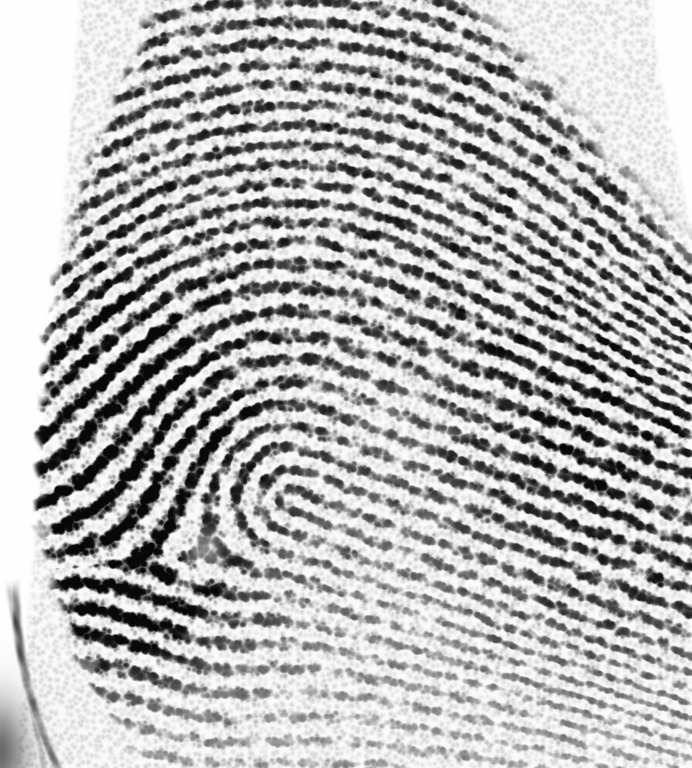
This pattern is drawn by a WebGL 1 fragment shader. Its source:

```glsl
precision highp float;
uniform vec2 u_resolution;

// Lengths are fractions of the canvas height
const vec2 CORE = vec2(0.378, 0.349);
const vec2 DELTA = vec2(0.245, 0.273);
const vec2 DELTA_END = vec2(-0.05, 0.250);
const vec2 AXIS = vec2(0.94, -0.342);
const float RIDGE_PERIOD = 0.0277;
const float FIRST_RIDGE = 0.013;
const float SPACING_WARP = 0.018;
const float DELTA_OFFSET = 0.135;
const float BLEND = 0.18;
const float BLOT_SCALE = 62.0;
const float PORE_SCALE = 125.0;
const float PAPER = 0.965;
const float INK = 0.03;

float hash(vec2 p) {
  return fract(sin(dot(p, vec2(127.1, 311.7))) * 43758.5);
}

// Cellular noise: distance to the nearest scattered point
float cells(vec2 p) {
  vec2 cell = floor(p);
  float nearest = 2.0;
  for (int j = -1; j <= 1; j++) {
    for (int i = -1; i <= 1; i++) {
      vec2 c = cell + vec2(float(i), float(j));
      vec2 site = c + vec2(hash(c), hash(c + 37.0));
      nearest = min(nearest, distance(p, site));
    }
  }
  return nearest;
}

float waves(vec2 p) {
  return (sin(p.x * 31.0 + 2.0 * sin(p.y * 23.0))
        + sin(p.y * 47.0 - p.x * 39.0 + 1.3)
        + sin(p.x * 83.0 + p.y * 61.0)) / 3.0;
}

float blob(vec2 p, vec2 center, vec2 radius) {
  vec2 q = (p - center) / radius;
  return exp(-dot(q, q));
}

float segment(vec2 p, vec2 a, vec2 b) {
  vec2 d = b - a;
  return length(p - a - d * clamp(dot(p - a, d) / dot(d, d), 0.0, 1.0));
}

float smoothMin(float a, float b) {
  float h = max(BLEND - abs(a - b), 0.0) / BLEND;
  return min(a, b) - h * h * BLEND * 0.25;
}

// Loop opening to the lower right, joined to the flow left of the delta
float ridgeField(vec2 p) {
  vec2 q = p - CORE;
  float along = max(dot(q, AXIS), 0.0);
  float across = dot(q, vec2(-AXIS.y, AXIS.x));
  float fan = 0.85 * smoothstep(0.13, 0.52, across);
  float lower = across - 0.22 * along * smoothstep(0.0, 0.25, -across);
  float loop = along > 0.0 ? length(vec2(fan * along, lower)) : length(q);
  float branch = DELTA_OFFSET + segment(p, DELTA, DELTA_END);
  float field = smoothMin(loop, branch);
  float band = (field - 0.33) / 0.12;
  return field - SPACING_WARP * exp(-band * band);
}

// Area touched by the finger
float contact(vec2 p) {
  float dy = p.y - 0.388;
  float left = 0.046 + dy * dy * (dy > 0.0 ? 0.43 : 0.95);
  float ragged = 0.010 * waves(p * 2.3);
  float corner = (1.0 - p.y) - 1.13 * (p.x - 0.615);
  return smoothstep(-0.006, 0.012, p.x - left + ragged)
       * smoothstep(-0.04, 0.05, corner + 2.0 * ragged);
}

float pressure(vec2 p) {
  float d = 0.80;
  d += 0.32 * blob(p, vec2(0.16, 0.42), vec2(0.18, 0.24));
  d += 0.18 * blob(p, vec2(0.74, 0.42), vec2(0.18, 0.20));
  d += 0.35 * blob(p, vec2(0.17, 0.20), vec2(0.11, 0.10));
  d -= 0.32 * blob(p, vec2(0.50, 0.24), vec2(0.22, 0.15));
  d -= 0.20 * blob(p, vec2(0.53, 0.46), vec2(0.10, 0.07));
  d -= 0.45 * blob(p, vec2(0.262, 0.285), vec2(0.030, 0.035));
  d -= 0.45 * (1.0 - smoothstep(0.0, 0.26, p.y));
  return clamp(d + 0.12 * waves(p * 1.4), 0.15, 1.1);
}

// Dark streaks and shaded corner at the lower left
float crease(vec2 p) {
  float t = clamp((0.235 - p.y) / 0.235, 0.0, 1.0);
  float x = 0.020 + 0.055 * t * t;
  float line = 1.0 - smoothstep(0.001, 0.009, abs(p.x - x));
  float inner = 1.0 - smoothstep(0.0, 0.008, abs(p.x - 0.012 - 0.045 * t));
  line = max(line, 0.6 * inner) * smoothstep(0.25, 0.20, p.y);
  line *= mix(0.9, 0.5, t) * (0.75 + 0.35 * waves(p * 3.0));
  return max(line, 0.6 * blob(p, vec2(0.0, 0.02), vec2(0.035, 0.065)));
}

void main() {
  vec2 p = gl_FragCoord.xy / u_resolution.y;
  float blots = smoothstep(0.85, 0.15, cells(p * BLOT_SCALE + 5.0));
  float pores = smoothstep(0.80, 0.10, cells(p * PORE_SCALE));

  // Ridge lines thinned and broken where the ink is uneven
  float field = ridgeField(p) + 0.0024 * waves(p * 1.7);
  float wave = cos(6.28318 * (field - FIRST_RIDGE) / RIDGE_PERIOD);
  float force = pressure(p);
  float grain = 1.1 * (blots - 0.58) + 0.6 * (pores - 0.58);
  float ridge = smoothstep(-0.50, 0.95, wave + grain + 0.7 * (force - 0.85));
  float coverage = mix(0.62 + 0.45 * blots, 1.0, smoothstep(0.8, 1.1, force));
  float ink = ridge * min(force * coverage, 1.0) * contact(p);

  // Lightly speckled paper between clean side margins
  float sheet = smoothstep(0.0, 0.012, p.x - 0.015 - 0.085 * p.y)
              * smoothstep(0.0, 0.012, 0.905 - 0.05 * smoothstep(0.65, 1.0, p.y) - p.x);
  float dust = 0.06 * pores * pores + 0.07 * blots * pores;
  float paper = mix(0.995, PAPER + 0.015 - dust, sheet);
  float tone = mix(paper, INK, clamp(max(ink, crease(p)), 0.0, 1.0));
  gl_FragColor = vec4(vec3(tone), 1.0);
}
```
